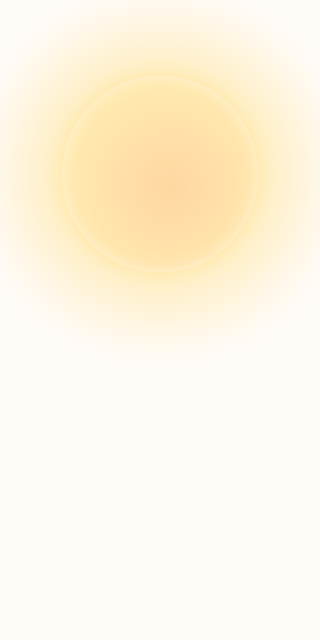
A Shadertoy shader for this background:

```glsl
// Lengths are fractions of the canvas width
const vec2 SUN_CENTER = vec2(0.500, 1.456);
const float SUN_RADIUS = 0.307;
const vec2 CORE_CENTER = vec2(0.532, 1.415);
const float CORE_RADIUS = 0.325;

const float HALO_REACH = 0.33;
const float HALO_STRENGTH = 0.60;
const float CORONA_FALLOFF = 0.030;
const float CORONA_STRENGTH = 0.40;
const float RIM_FALLOFF = 0.017;
const float RIM_STRENGTH = 0.48;

const vec3 PAPER = vec3(1.000, 0.984, 0.970);
const vec3 GLOW = vec3(1.000, 0.916, 0.690);
const vec3 CORE = vec3(1.000, 0.840, 0.630);
const vec3 BODY = vec3(1.000, 0.915, 0.685);
const vec3 RIM = vec3(1.000, 0.965, 0.890);

// Wide halo plus a tight corona hugging the disc
vec3 skyColor(float outside) {
    float halo = HALO_STRENGTH * (1.0 - smoothstep(0.0, HALO_REACH, outside));
    float corona = CORONA_STRENGTH * exp(-outside / CORONA_FALLOFF);
    return mix(PAPER, GLOW, halo + corona);
}

// Off-centre radial gradient with a pale inner rim
vec3 sunColor(vec2 p, float inside) {
    float spread = clamp(length(p - CORE_CENTER) / CORE_RADIUS, 0.0, 1.0);
    vec3 color = mix(CORE, BODY, spread);
    return mix(color, RIM, RIM_STRENGTH * exp(-inside / RIM_FALLOFF));
}

void mainImage(out vec4 fragColor, in vec2 fragCoord) {
    vec2 p = fragCoord / iResolution.x;
    float pixel = 1.0 / iResolution.x;
    float edge = length(p - SUN_CENTER) - SUN_RADIUS;

    vec3 sky = skyColor(max(edge, 0.0));
    vec3 sun = sunColor(p, max(-edge, 0.0));
    float coverage = 1.0 - smoothstep(-pixel, pixel, edge);

    fragColor = vec4(mix(sky, sun, coverage), 1.0);
}
```
